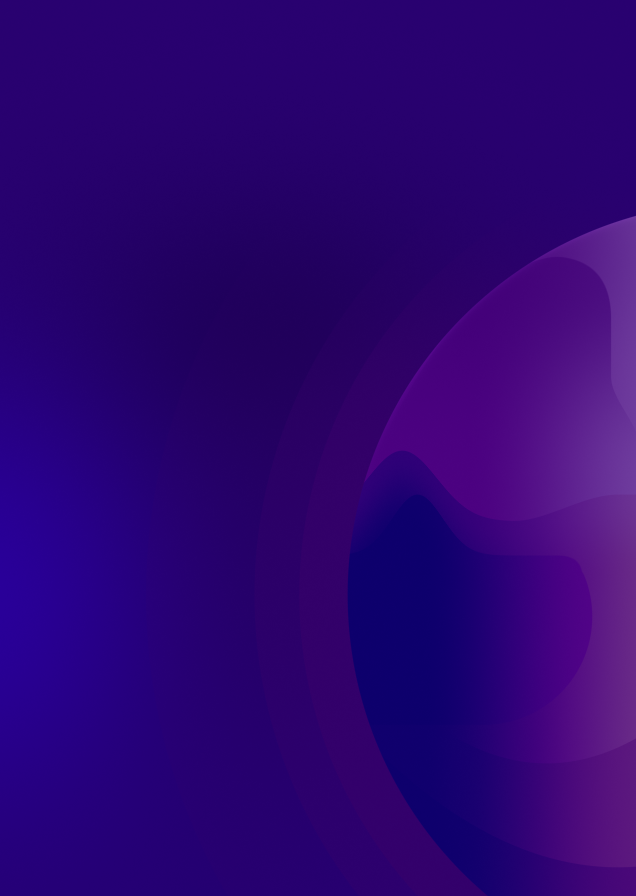
Write a Shadertoy shader that draws this background.

```glsl
// Violet sphere with flowing translucent folds, haloed by faint rings on indigo.
#define CENTER vec2(0.827, 0.336)
#define RADIUS 0.439
#define INDIGO vec3(0.160, 0.004, 0.440)
#define SHADOW vec3(0.118, 0.000, 0.345)
#define GLOW vec3(0.162, 0.000, 0.610)
#define HALO vec3(0.215, 0.002, 0.415)
#define NAVY vec3(0.050, 0.000, 0.425)
#define VIOLET vec3(0.295, 0.005, 0.505)
#define LILAC vec3(0.450, 0.265, 0.630)
#define ROSE vec3(0.430, 0.190, 0.530)

// Antialiased coverage of a region whose signed distance is negative inside.
float cover(float d) {
    return smoothstep(0.75, -0.75, d * iResolution.y);
}

float bell(vec2 p, vec2 c, vec2 size) {
    vec2 q = (p - c) / size;
    return exp(-dot(q, q));
}

float smoothMax(float a, float b, float k) {
    float h = max(k - abs(a - b), 0.0) / k;
    return max(a, b) + 0.25 * h * h * k;
}

float hash(vec2 p) {
    vec3 q = fract(vec3(p.xyx) * 0.1031);
    q += dot(q, q.yzx + 33.33);
    return fract((q.x + q.y) * q.z);
}

vec3 backdrop(vec2 p) {
    vec3 col = mix(vec3(0.143, 0.0, 0.445), INDIGO, smoothstep(0.2, 0.85, p.y));
    col = mix(col, SHADOW, 0.95 * bell(p, vec2(0.29, 0.62), vec2(0.27, 0.18)));
    col = mix(col, SHADOW, 0.40 * bell(p, vec2(0.30, 0.36), vec2(0.14, 0.24)));
    return mix(col, GLOW, 0.95 * bell(p, vec2(-0.03, 0.34), vec2(0.19, 0.25)));
}

// Concentric halos, dissolving towards the top.
vec3 addRings(vec3 col, vec2 p) {
    float dist = length(p - CENTER);
    float fade = smoothstep(0.82, 0.48, p.y);
    vec3 radii = vec3(0.664, 0.543, 0.493);
    vec3 strength = vec3(0.13, 0.36, 0.62);
    for (int i = 0; i < 3; i++)
        col = mix(col, HALO, strength[i] * fade * cover(dist - radii[i]));
    return col;
}

vec3 sphereColor(vec2 p) {
    // Upper body, brightening to the right
    float light = smoothstep(0.52, 0.76, p.x);
    vec3 col = mix(VIOLET, LILAC, light);
    col = mix(col, vec3(0.24, 0.0, 0.45), 0.35 * bell(p, vec2(0.58, 0.72), vec2(0.16, 0.10)));

    // Domed fold
    float side = p.x - 0.682 - 0.032 * smoothstep(0.58, 0.50, p.y);
    float slope = max(0.63 - p.x, 0.0);
    float top = p.y - 0.714 + 5.0 * slope * slope;
    float dome = cover(smoothMax(side, top, 0.07));
    col = mix(col, vec3(0.25, 0.0, 0.465), 0.65 * dome * smoothstep(0.47, 0.69, p.y));

    // Crested wave
    float crest = (p.x - 0.449) / 0.055;
    float waveTop = 0.418 + 0.030 * smoothstep(0.57, 0.69, p.x) + 0.079 * exp(-crest * crest);
    float depth = waveTop - p.y;
    vec3 lower = mix(NAVY, VIOLET, smoothstep(0.47, 0.65, p.x));
    lower = mix(lower, ROSE, smoothstep(0.59, 0.75, p.x));
    float waveMix = mix(0.45, 0.95, smoothstep(0.0, 0.09, depth));
    col = mix(col, lower, waveMix * cover(-depth));

    // Inner lobe
    float bump = (p.x - 0.466) / 0.04;
    float lobeTop = p.y - 0.380 - 0.068 * exp(-bump * bump);
    vec2 q = vec2(max(p.x - 0.54, 0.0), min(p.y - 0.312, 0.05));
    float lobe = cover(smoothMax(lobeTop, length(q) - 0.121, 0.025));
    vec3 lobeColor = mix(NAVY, vec3(0.31, 0.0, 0.53), smoothstep(0.47, 0.67, p.x));
    col = mix(col, lobeColor, 0.85 * lobe);

    // Sweeping folds near the base
    float sag = p.x - 0.61;
    float foldA = p.y - 0.148 - 2.8 * sag * sag;
    vec3 deep = mix(NAVY, vec3(0.31, 0.03, 0.46), smoothstep(0.49, 0.70, p.x));
    col = mix(col, deep, 0.50 * cover(foldA) * smoothstep(0.49, 0.54, p.x));
    sag = p.x - 0.69;
    float foldB = p.y - 0.032 - 1.8 * sag * sag;
    vec3 base = mix(NAVY, vec3(0.25, 0.0, 0.46), smoothstep(0.50, 0.72, p.x));
    return mix(col, base, 0.65 * cover(foldB));
}

void mainImage(out vec4 fragColor, in vec2 fragCoord) {
    vec2 p = fragCoord / iResolution.y;
    vec3 col = addRings(backdrop(p), p);

    // Sphere with a thin lit rim on its upper left
    float d = length(p - CENTER) - RADIUS;
    float rim = exp(-abs(d) / 0.003) * smoothstep(0.42, 0.62, p.y);
    vec3 body = sphereColor(p) + vec3(0.05, 0.03, 0.06) * rim;
    col = mix(col, body, cover(d));

    // Dither against banding
    col += (hash(fragCoord) - 0.5) / 255.0;
    fragColor = vec4(col, 1.0);
}
```
